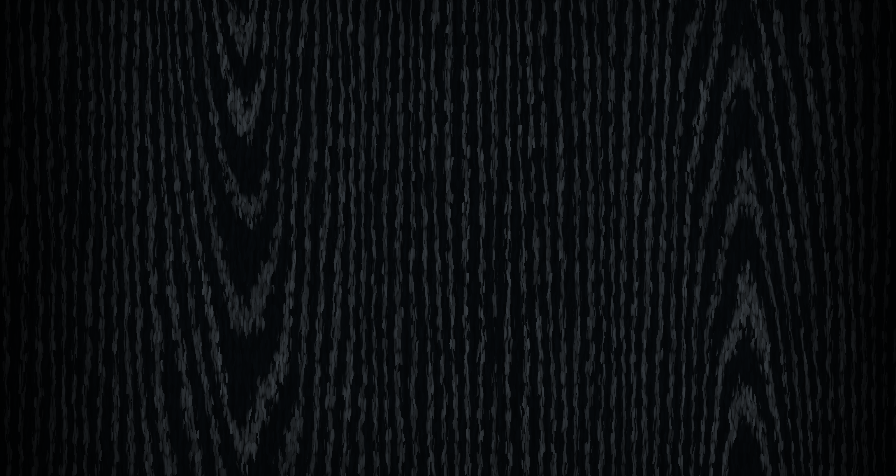
Write a WebGL 1 fragment shader that draws this texture.

```glsl
precision highp float;
// Black stained wood with upright grain and two cathedral figures.
// A ring phase gives the growth lines; stretched cellular noise breaks them
// into short ragged pores, and the sides fade into shadow.

uniform vec2 u_resolution;

// Lengths are in canvas heights.
const vec3 GROUND = vec3(0.016, 0.025, 0.033);
const vec3 PORE = vec3(0.152, 0.158, 0.163);
const float RING_DENSITY = 36.0;    // growth lines per unit across the grain
const float LEFT_HEART = 0.512;     // axis of the downward pointing figure
const float RIGHT_HEART = 1.565;    // axis of the upward pointing figure
const float HEART_ROUNDNESS = 0.045;
const float HEART_REACH = 0.15;     // how far the arches spread sideways
const float ARCH_RATE = 4.6;        // arches per unit of height
const vec2 PORE_CELLS = vec2(205.0, 42.0);
const float RAGGEDNESS = 0.30;      // pore scatter, in ring phases
const float LINE_HALF_WIDTH = 0.16; // in ring phases

float hash1(float n) {
  return fract(sin(n * 91.73) * 4375.85);
}

vec2 hash2(vec2 cell) {
  vec2 q = vec2(dot(cell, vec2(127.1, 311.7)), dot(cell, vec2(269.5, 183.3)));
  return fract(sin(q) * 4375.85);
}

// Nearest pore: x is its distance, y and z are random traits.
vec3 nearestPore(vec2 p) {
  vec2 base = floor(p);
  vec3 nearest = vec3(9.0, 0.0, 0.0);
  for (int j = -1; j <= 1; j++) {
    for (int i = -1; i <= 1; i++) {
      vec2 cell = base + vec2(float(i), float(j));
      vec2 traits = hash2(cell);
      float d = length(cell + 0.1 + 0.8 * traits - p);
      if (d < nearest.x) nearest = vec3(d, hash2(cell + 37.0));
    }
  }
  return nearest;
}

// Slow drift that keeps the lines from running evenly.
float wander(vec2 p) {
  return 0.32 * sin(7.0 * p.x + 1.5 * p.y)
       + 0.22 * sin(17.0 * p.x - 3.1 * p.y + 1.0)
       + 0.15 * sin(43.0 * p.x + 5.0 * p.y + 2.4)
       + 0.05 * sin(23.0 * p.y + 41.0 * p.x);
}

// Ring phase: straight lines far away, stacked arches near each heart.
float ringPhase(vec2 p) {
  float onRight = step(0.5 * (LEFT_HEART + RIGHT_HEART), p.x);
  float across = p.x - mix(LEFT_HEART, RIGHT_HEART, onRight);
  float away = sqrt(across * across + HEART_ROUNDNESS * HEART_ROUNDNESS);
  float rise = mix(-ARCH_RATE, ARCH_RATE, onRight) * (p.y - 0.5);
  float offset = mix(0.72, 0.09, onRight);
  float reach = exp(-across * across / (HEART_REACH * HEART_REACH));
  return RING_DENSITY * (away - HEART_ROUNDNESS) + (rise + offset) * reach
       + wander(p);
}

void main() {
  float pixel = 1.0 / u_resolution.y;
  vec2 p = gl_FragCoord.xy * pixel;
  vec2 uv = gl_FragCoord.xy / u_resolution;

  // Small sideways tremble of the pores
  vec2 trembled = p;
  trembled.x += 0.0008 * sin(71.0 * p.y + 60.0 * p.x)
              + 0.0007 * sin(163.0 * p.y + 95.0 * p.x);
  vec3 pore = nearestPore(trembled * PORE_CELLS);

  // Growth line, scattered pore by pore
  float phase = ringPhase(trembled) + RAGGEDNESS * (pore.y - 0.5);
  float ring = floor(phase);
  float halfWidth = LINE_HALF_WIDTH * (0.75 + 0.5 * hash1(ring + 3.0));
  float softness = max(0.06, 0.65 * pixel * RING_DENSITY);
  float line = 1.0 - smoothstep(halfWidth - softness, halfWidth + softness,
                                abs(phase - ring - 0.5));

  // Pore body and its own strength
  float body = 1.0 - smoothstep(0.35, 1.0, pore.x);
  float strength = (0.60 + 0.50 * pore.z) * (0.85 + 0.25 * hash1(ring + 11.0));
  float grain = line * body * strength;

  // Faint fibres between the lines
  float fibre = 0.5 + 0.25 * sin(310.0 * p.x + 4.0 * sin(6.0 * p.y))
              + 0.25 * sin(487.0 * p.x - 9.0 * p.y);
  vec3 color = GROUND * (0.75 + 0.35 * fibre + 0.6 * body * pore.z);
  color += PORE * grain;

  // Shadow at the sides, lighter at top and bottom
  float sides = smoothstep(-0.06, 0.24, uv.x) * smoothstep(1.04, 0.82, uv.x);
  float ends = smoothstep(-0.25, 0.25, uv.y) * smoothstep(1.25, 0.75, uv.y);
  color *= mix(0.15, 1.0, sides) * mix(0.65, 1.0, ends);

  gl_FragColor = vec4(color, 1.0);
}
```
